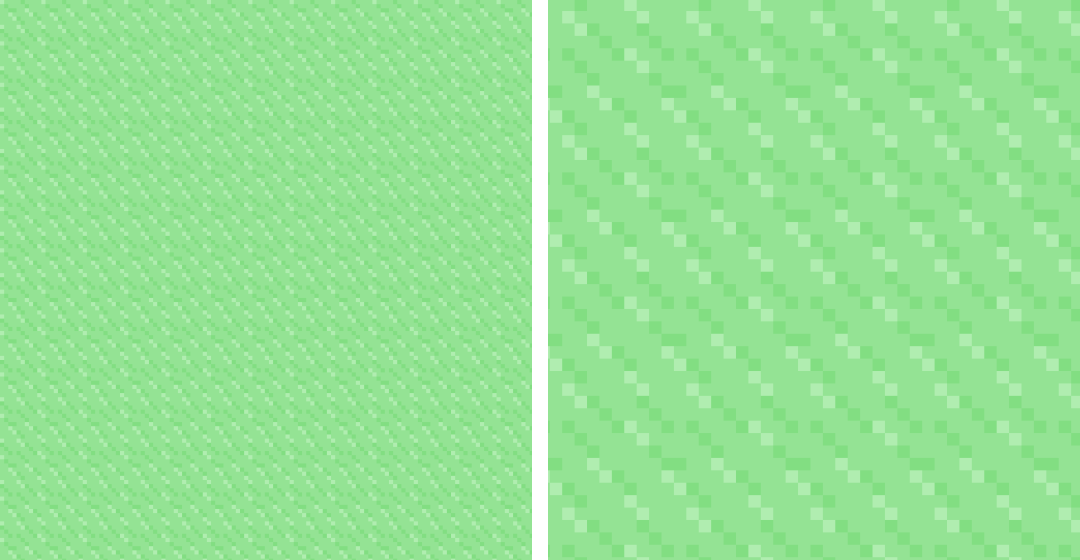
Left: the whole. Right: its middle third, enlarged.
Write a Shadertoy shader that draws this pattern.

```glsl
// Draws a pale green pixel weave: diagonal light and dark stitches on a repeating 10 x 10 cell tile.

const float TILE_CELLS = 10.0;
const float TILES_ACROSS = 12.857;

const vec3 BASE_GREEN = vec3(0.58, 0.89, 0.58);
const vec3 DARK_GREEN = vec3(0.51, 0.87, 0.51);
const vec3 LIGHT_GREEN = vec3(0.69, 0.93, 0.69);

// Diagonal runs of cells: start column, start row from the top, length
const vec3 LIGHT_RUNS[5] = vec3[5](
    vec3(9, 9, 2), vec3(6, 2, 2), vec3(2, 3, 2), vec3(9, 5, 2), vec3(4, 6, 2));
const vec3 DARK_RUNS[7] = vec3[7](
    vec3(4, 9, 3), vec3(8, 3, 2), vec3(0, 7, 3), vec3(6, 7, 3),
    vec3(1, 1, 2), vec3(4, 4, 2), vec3(3, 2, 1));

// Smoothed coverage of one unit cell, wrapped around the tile
float cellCoverage(vec2 p, vec2 cell, float pixel) {
    float halfTile = 0.5 * TILE_CELLS;
    vec2 d = abs(mod(p - cell - 0.5 + halfTile, TILE_CELLS) - halfTile);
    vec2 cover = clamp((0.5 - d) / pixel + 0.5, 0.0, 1.0);
    return cover.x * cover.y;
}

// Cells stepping one right and one down from the start of the run
float runCoverage(vec2 p, vec3 run, float pixel) {
    float cover = 0.0;
    for (float i = 0.0; i < run.z; i++) {
        cover += cellCoverage(p, run.xy + i, pixel);
    }
    return cover;
}

void mainImage(out vec4 fragColor, in vec2 fragCoord) {
    // Cell units, measured from the top left corner
    float pixel = TILE_CELLS * TILES_ACROSS / iResolution.x;
    vec2 p = vec2(fragCoord.x, iResolution.y - fragCoord.y) * pixel;

    float dark = 0.0;
    for (int i = 0; i < DARK_RUNS.length(); i++) {
        dark += runCoverage(p, DARK_RUNS[i], pixel);
    }
    float light = 0.0;
    for (int i = 0; i < LIGHT_RUNS.length(); i++) {
        light += runCoverage(p, LIGHT_RUNS[i], pixel);
    }

    // Each stitch adds its colour difference in proportion to its coverage
    vec3 color = BASE_GREEN
        + min(dark, 1.0) * (DARK_GREEN - BASE_GREEN)
        + min(light, 1.0) * (LIGHT_GREEN - BASE_GREEN);
    fragColor = vec4(color, 1.0);
}
```
